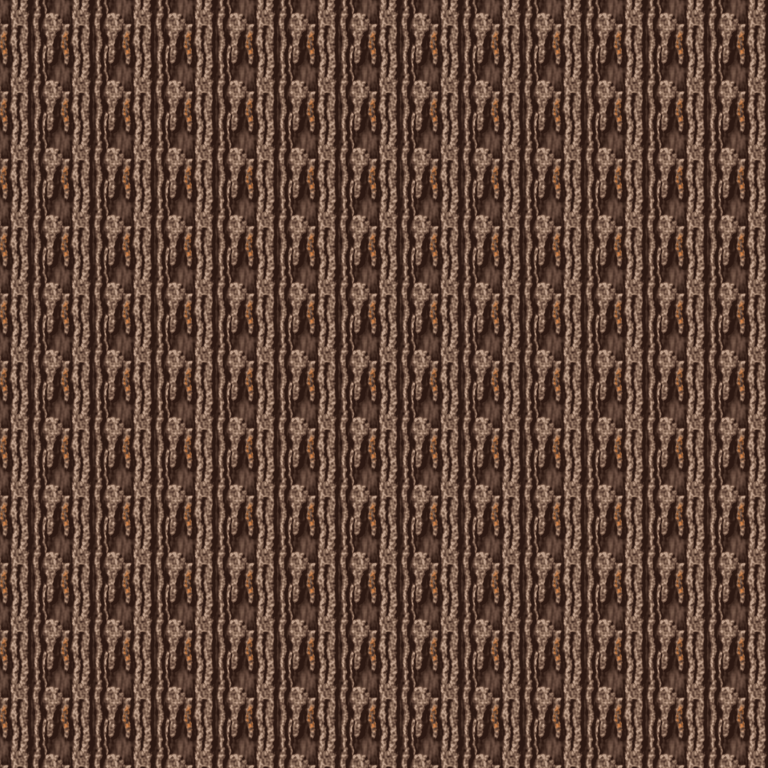
Write a WebGL 2 fragment shader that draws this texture.

```glsl
#version 300 es
precision highp float;
// Tiled tree bark: upright crumbly ridges over dark fissures.
// Each tile is a height field of tapered ridges, bent by wrapping gradient
// noise, lit from the upper left and coloured along a brown ramp.

uniform vec2 u_resolution;
out vec4 fragColor;

const vec2 REPEATS = vec2(12.5, 11.4);      // tiles across and down
const vec2 LIGHT_STEP = vec2(-0.035, -0.03); // towards the light, y runs down
const float CRUMB_CONTRAST = 0.62;
const float RELIEF = 0.30;
const float RIDGE_TONE = 0.62;
const float FISSURE_TONE = 0.05;
const vec2 RUST_CENTRE = vec2(0.07, 0.66);
const vec2 HOLLOW_CENTRE = vec2(0.98, 0.12);
const vec3 RUST = vec3(0.58, 0.34, 0.17);

const int SHADES = 6;
const vec3 BARK[SHADES] = vec3[](
  vec3(0.17, 0.095, 0.07), vec3(0.29, 0.20, 0.16), vec3(0.40, 0.29, 0.24),
  vec3(0.50, 0.39, 0.32), vec3(0.61, 0.49, 0.41), vec3(0.75, 0.63, 0.55));

// Ridges in tile units: centre x, half width, centre y, half length.
// A half length of 1 runs unbroken through the tile.
const int RIDGE_COUNT = 8;
const vec4 RIDGES[RIDGE_COUNT] = vec4[](
  vec4(0.25, 0.060, 0.50, 1.00), vec4(0.39, 0.065, 0.45, 1.00),
  vec4(0.60, 0.055, 0.50, 1.00), vec4(0.83, 0.085, 0.56, 0.38),
  vec4(0.07, 0.060, 0.64, 0.33), vec4(0.91, 0.100, 0.38, 0.11),
  vec4(0.32, 0.120, 0.28, 0.14), vec4(0.73, 0.030, 0.95, 0.30));

vec2 gradientAt(vec2 cell, vec2 period) {
  cell = mod(cell, period);
  float h = fract(sin(dot(cell, vec2(127.1, 311.7)) + period.x) * 43758.5);
  return vec2(cos(6.2832 * h), sin(6.2832 * h));
}

// Gradient noise that wraps at the tile border, roughly -1 to 1.
float wrapNoise(vec2 tile, vec2 period) {
  vec2 p = tile * period;
  vec2 i = floor(p), f = p - i;
  vec2 s = f * f * f * (f * (f * 6.0 - 15.0) + 10.0);
  vec2 e = vec2(1.0, 0.0);
  float a = dot(gradientAt(i, period), f);
  float b = dot(gradientAt(i + e.xy, period), f - e.xy);
  float c = dot(gradientAt(i + e.yx, period), f - e.yx);
  float d = dot(gradientAt(i + e.xx, period), f - e.xx);
  return 1.5 * mix(mix(a, b, s.x), mix(c, d, s.x), s.y);
}

// Shortest offset between two points on the repeating tile.
vec2 wrapOffset(vec2 a, vec2 b) {
  return fract(a - b + 0.5) - 0.5;
}

float softSpot(vec2 tile, vec2 centre, vec2 radius) {
  return 1.0 - smoothstep(0.4, 1.0, length(wrapOffset(tile, centre) / radius));
}

float ridgeHeight(vec2 tile) {
  vec2 bent = tile;
  bent.x += 0.035 * wrapNoise(tile, vec2(3.0, 4.0))
          + 0.022 * wrapNoise(tile, vec2(9.0, 11.0));
  bent.y += 0.05 * wrapNoise(tile, vec2(8.0, 5.0));
  float height = 0.0;
  for (int i = 0; i < RIDGE_COUNT; i++) {
    vec4 r = RIDGES[i];
    vec2 d = wrapOffset(bent, r.xz);
    float taper = r.w < 0.5 ? 1.0 - 0.45 * d.y / r.w : 1.0;
    float side = smoothstep(-0.015, 0.04, r.y * taper - abs(d.x));
    float ends = smoothstep(0.0, 0.05, r.w - abs(d.y));
    height = max(height, side * ends);
  }
  return height;
}

vec3 barkRamp(float tone) {
  vec3 colour = BARK[0];
  for (int i = 1; i < SHADES; i++)
    colour = mix(colour, BARK[i], clamp(tone * 5.0 - float(i - 1), 0.0, 1.0));
  return colour;
}

vec3 barkColour(vec2 tile) {
  float height = ridgeHeight(tile);
  float slope = height - ridgeHeight(tile + LIGHT_STEP);

  // Coarse and fine crumbs on the ridges, upright fibres in the fissures
  float crumb = 0.6 * wrapNoise(tile, vec2(13.0, 15.0))
              + 0.8 * wrapNoise(tile, vec2(23.0, 25.0));
  float fibre = wrapNoise(tile, vec2(22.0, 6.0));
  float hollow = softSpot(tile, HOLLOW_CENTRE, vec2(0.20, 0.26));

  float low = FISSURE_TONE + 0.28 * hollow + 0.22 * fibre + 0.08 * crumb;
  float high = RIDGE_TONE + CRUMB_CONTRAST * crumb + 0.1 * fibre;
  vec3 colour = barkRamp(mix(low, high, height) + RELIEF * slope);

  // Rusty flakes on one short ridge
  float rust = softSpot(tile, RUST_CENTRE, vec2(0.11, 0.26)) * height;
  vec3 flake = RUST * (0.9 + 0.7 * crumb);
  return mix(colour, flake, rust * smoothstep(-0.4, 0.3, fibre + crumb) * 0.85);
}

void main() {
  // Four samples per pixel smooth the crumbs and edges
  vec3 sum = vec3(0.0);
  for (int i = 0; i < 4; i++) {
    vec2 jitter = vec2(i % 2, i / 2) * 0.5 - 0.25;
    vec2 uv = (gl_FragCoord.xy + jitter) / u_resolution;
    sum += barkColour(fract(vec2(uv.x, 1.0 - uv.y) * REPEATS));
  }
  fragColor = vec4(sum / 4.0, 1.0);
}
```
